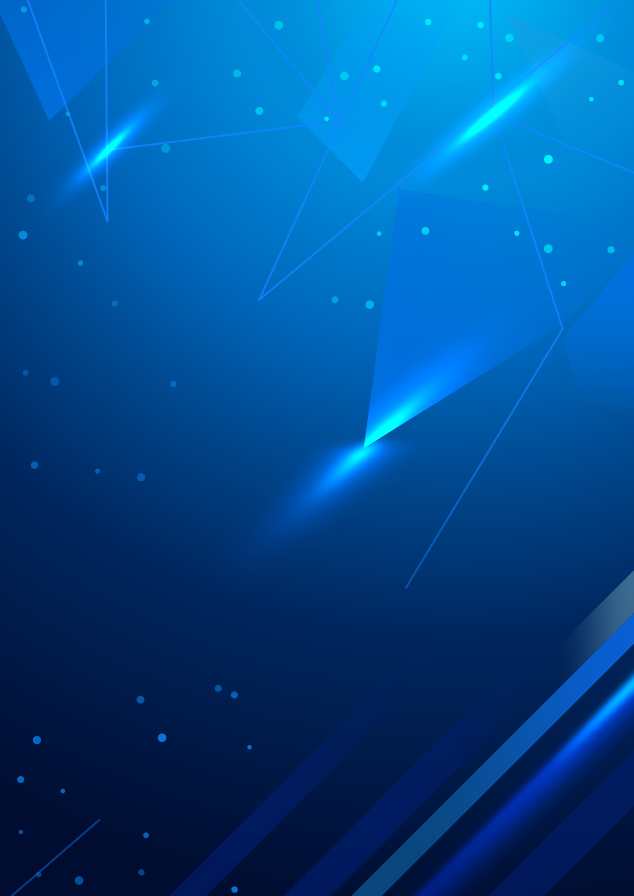
Give the GLSL for this background, as a Shadertoy shader.

```glsl
// Blue abstract backdrop: radial gradient, glass facets, thin lines, flares, stripes and dots.
// Lengths are in percent of the canvas height.
#define GLOW_CENTER vec2(51.0, 104.0)
#define LINE_HALF_WIDTH 0.11
#define LINE_COLOR vec3(0.08, 0.52, 1.0)
#define FACET_COLOR vec3(0.0, 0.44, 0.89)
#define CYAN vec3(0.0, 0.95, 1.0)
#define DEEP_BLUE vec3(0.0, 0.12, 0.46)
#define DOT_CELL 5.0
#define DOT_DENSITY 0.36

float pixel;

float hash(vec2 v) { return fract(sin(dot(v, vec2(127.1, 311.7))) * 43758.5453); }

float fill(float d) { return clamp(0.5 - d / pixel, 0.0, 1.0); }

float segment(vec2 p, vec2 a, vec2 b) {
    vec2 ab = b - a;
    return length(p - a - ab * clamp(dot(p - a, ab) / dot(ab, ab), 0.0, 1.0));
}

// Signed distance to the line a-b, negative on its left
float side(vec2 p, vec2 a, vec2 b) {
    vec2 e = normalize(b - a);
    return dot(p - a, vec2(e.y, -e.x));
}

// Convex quad with counterclockwise corners
float quad(vec2 p, vec2 a, vec2 b, vec2 c, vec2 d) {
    return fill(max(max(side(p, a, b), side(p, b, c)), max(side(p, c, d), side(p, d, a))));
}

// One at a, falling to zero at b
float fade(vec2 p, vec2 a, vec2 b) {
    return 1.0 - clamp(dot(p - a, b - a) / dot(b - a, b - a), 0.0, 1.0);
}

vec3 flare(vec2 p, vec2 center, float angle, float len, float width) {
    vec2 dir = vec2(cos(angle), sin(angle));
    vec2 q = vec2(dot(p - center, dir), dot(p - center, vec2(-dir.y, dir.x)));
    float t = q.x / len;
    float halo = exp(-t * t * 3.5 - pow(q.y / width, 2.0));
    float core = exp(-t * t * 14.0 - pow(q.y / (width * 0.38), 2.0));
    return halo * vec3(0.0, 0.22, 0.55) + core * vec3(0.0, 0.6, 0.6);
}

float band(float s, float lo, float hi) { return fill(max(lo - s, s - hi) * 0.707); }

vec3 backdrop(vec2 p) {
    float d = length(p - GLOW_CENTER);
    vec3 c = mix(vec3(0.0, 0.72, 0.96), vec3(0.0, 0.54, 0.85), smoothstep(0.0, 25.0, d));
    c = mix(c, vec3(0.0, 0.40, 0.73), clamp((d - 25.0) / 19.0, 0.0, 1.0));
    c = mix(c, vec3(0.0, 0.27, 0.54), clamp((d - 44.0) / 15.0, 0.0, 1.0));
    c = mix(c, vec3(0.0, 0.15, 0.37), clamp((d - 59.0) / 16.0, 0.0, 1.0));
    return mix(c, vec3(0.0, 0.05, 0.19), clamp((d - 75.0) / 31.0, 0.0, 1.0));
}

// Diagonal bars rising to the lower right corner
vec3 stripes(vec3 c, vec2 p) {
    float s = p.x - p.y;
    float rise = smoothstep(44.0, 71.0, p.x);
    c = mix(c, DEEP_BLUE, 0.6 * band(s, 18.9, 23.0) * smoothstep(49.0, 28.0, p.x));
    c = mix(c, DEEP_BLUE, 0.6 * band(s, 31.6, 36.9) * smoothstep(63.0, 42.0, p.x));
    c = mix(c, vec3(0.36, 0.56, 0.66), 0.65 * band(s, 34.4, 39.2) * smoothstep(62.0, 71.0, p.x));
    c = mix(c, mix(vec3(0.04, 0.30, 0.52), vec3(0.04, 0.40, 0.88), rise), 0.9 * band(s, 39.2, 42.6));
    c = mix(c, DEEP_BLUE, 0.55 * band(s, 54.5, 60.7));
    float across = s - 47.0;
    float beam = exp(-pow(across / (across < 0.0 ? 0.9 : 3.2), 2.0));
    c = mix(c, mix(vec3(0.0, 0.12, 0.52), vec3(0.0, 0.26, 0.92), rise), 0.9 * beam);
    return c + CYAN * 0.55 * exp(-across * across) * smoothstep(60.0, 72.0, p.x);
}

vec3 dots(vec3 c, vec2 p) {
    vec2 cell = floor(p / DOT_CELL);
    vec2 mid = (cell + 0.5) * DOT_CELL;
    vec2 jitter = vec2(hash(cell + 3.1), hash(cell + 7.7));
    float radius = mix(0.24, 0.5, hash(cell + 11.3));
    float top = step(64.0, mid.y);
    float left = step(mid.x, 20.0) * step(38.0, mid.y);
    float low = step(mid.x, 30.0) * step(mid.y, 23.0);
    float shown = step(hash(cell), DOT_DENSITY) * max(top, max(left, low));
    float d = length(p - (cell + 0.12 + 0.76 * jitter) * DOT_CELL) - radius;
    float bright = smoothstep(60.0, 125.0, p.x * 0.7 + p.y);
    vec3 tint = mix(vec3(0.04, 0.46, 0.86), CYAN, bright);
    return mix(c, tint, fill(d) * shown * mix(0.5, 1.0, hash(cell + 5.9)));
}

void mainImage(out vec4 fragColor, in vec2 fragCoord) {
    pixel = 100.0 / iResolution.y;
    vec2 p = fragCoord * pixel;
    vec3 c = stripes(backdrop(p), p);

    // Glass facets
    float corner = quad(p, vec2(-0.7, 100), vec2(5.5, 86.5), vec2(19.3, 100), vec2(9, 108));
    float spike = quad(p, vec2(33.2, 87), vec2(40.5, 79.6), vec2(51.4, 100), vec2(43, 103));
    float shard = quad(p, vec2(56.5, 98.4), vec2(63.2, 84.1), vec2(73, 83), vec2(73, 91));
    float kite = quad(p, vec2(44.5, 78.9), vec2(40.6, 50), vec2(62.8, 63.8), vec2(73, 74.6));
    float wedge = quad(p, vec2(73, 74.6), vec2(62.8, 62.2), vec2(65, 54.4), vec2(73, 54.4));
    c = mix(c, FACET_COLOR, 0.9 * corner * fade(p, vec2(5.5, 86.5), vec2(18, 108)));
    c = mix(c, vec3(0.0, 0.62, 0.98), 0.75 * spike * fade(p, vec2(40.5, 79.6), vec2(42, 106)));
    c = mix(c, vec3(0.1, 0.62, 0.88), 0.6 * shard * fade(p, vec2(58, 99), vec2(66, 83)));
    c = mix(c, FACET_COLOR, 0.85 * kite * fade(p, vec2(44, 56), vec2(72, 76)));
    c = mix(c, FACET_COLOR, 0.85 * wedge * fade(p, vec2(71, 68), vec2(66, 54.4)));

    // Thin lines: start xy, end xy
    vec4 lines[11] = vec4[11](
        vec4(3.1, 100, 12, 75.3), vec4(11.8, 100, 12, 75.3), vec4(12.4, 83.3, 37.8, 86.5),
        vec4(26.6, 100, 37.8, 86.5), vec4(35.4, 100, 37.8, 86.5), vec4(44.3, 100, 28.9, 66.5),
        vec4(28.9, 66.5, 69, 100), vec4(54.7, 100, 55.1, 87.2), vec4(55.1, 87.2, 70.8, 80.7),
        vec4(55.1, 87.2, 62.8, 63.3), vec4(62.8, 63.3, 45.3, 34.4));
    float d = segment(p, vec2(1.3, 0), vec2(11.1, 8.5));
    for (int i = 0; i < 11; i++) d = min(d, segment(p, lines[i].xy, lines[i].zw));
    c = mix(c, LINE_COLOR, fill(d - LINE_HALF_WIDTH) * mix(0.4, 0.8, smoothstep(30.0, 75.0, p.y)));

    // Flares; the upper half of the large one stays inside the kite facet
    float clip = mix(1.0, kite, smoothstep(49.0, 51.5, p.y));
    c += flare(p, vec2(42.0, 51.0), 0.74, 21.0, 2.3) * clip;
    c += flare(p, vec2(55.0, 87.2), 0.69, 15.0, 1.3);
    c += flare(p, vec2(12.2, 83.4), 0.78, 10.0, 1.1);

    fragColor = vec4(clamp(dots(c, p), 0.0, 1.0), 1.0);
}
```
